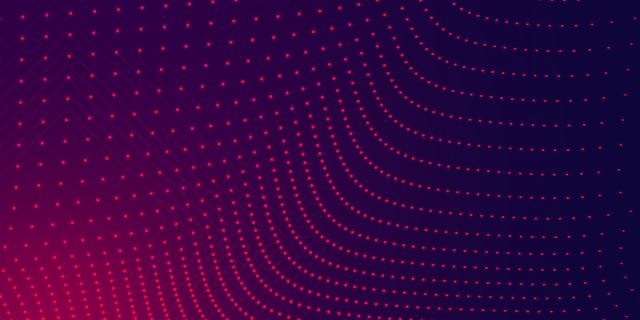
This background is drawn by a Shadertoy shader. Its source:

```glsl
// Glowing red dots on a folded wave mesh over a crimson, purple and navy gradient.

// Smooth version of max(t, 0) with a bend of width w.
float ramp(float t, float w) {
    return 0.5 * (t + sqrt(t * t + w * w));
}

// Mesh coordinates: dots sit where both are whole. Here y runs downward from the top.
vec2 meshCoord(vec2 p) {
    float x = p.x, y = p.y;

    // Dense strands that loosen and shear into wide columns at the upper left
    float strands = 24.0 * (1.344 - x) - 11.8 * ramp(1.198 - 1.25 * y - x, 0.26);

    // Flat arcs that lift toward the right border
    float lift = max(x - 1.67, 0.0);
    float depth = y + 0.35 * lift * lift;
    float low = max(depth - 0.57, 0.0);
    float arcs = 12.8 * (depth - 0.107) + 14.7 * low * low;

    // Rounded join of strands and arcs, wider toward the bottom
    float gap = strands - arcs;
    float u = 0.5 * (strands + arcs + sqrt(gap * gap + 12.0 + 35.0 * y * y));

    // Position along each curve, compressed in the fold and at the lower left
    float v = 14.8 * y + x + 27.0 * ramp(x + 0.95 * y - 1.354, 0.16);
    v += 24.0 * ramp(y - 0.81, 0.05) * (1.0 - smoothstep(0.4, 1.1, x));
    v -= 8.0 * ramp(x - 1.8, 0.1);
    return vec2(u, v);
}

// Offset on the canvas from p to the nearest mesh dot.
vec2 dotOffset(vec2 p) {
    float e = 0.001;
    vec2 m = meshCoord(p);
    mat2 slope = mat2(meshCoord(p + vec2(e, 0.0)) - m,
                      meshCoord(p + vec2(0.0, e)) - m) / e;
    return inverse(slope) * (round(m) - m);
}

vec3 background(vec2 p) {
    vec3 purple = mix(vec3(0.18, 0.0, 0.27), vec3(0.235, 0.0, 0.275),
                      smoothstep(0.0, 0.6, p.y));
    vec3 color = mix(purple, vec3(0.055, 0.02, 0.225), smoothstep(0.4, 2.0, p.x));
    vec2 d = (p - vec2(0.16, 1.05)) * vec2(0.9, 1.0);
    float glow = exp(-dot(d, d) / 0.17);
    return color + vec3(0.32, 0.0, 0.0) * glow;
}

// Faint nested diamonds around the lower left.
float diamondLines(vec2 p, float pixel) {
    float radius = abs(p.x - 0.21) + abs(p.y - 0.77);
    float t = (radius - 0.43) / 0.047;
    float dist = abs(t - round(t)) * 0.047 * 0.707;
    float line = 1.0 - smoothstep(0.0, 0.0015 + pixel, dist);
    float band = smoothstep(0.41, 0.42, radius) * (1.0 - smoothstep(0.5, 1.0, radius));
    return line * band;
}

void mainImage(out vec4 fragColor, in vec2 fragCoord) {
    float pixel = 1.0 / iResolution.y;
    vec2 p = fragCoord * pixel;
    p.y = 1.0 - p.y;

    vec3 color = background(p);
    color = mix(color, vec3(0.65, 0.0, 0.25), 0.2 * diamondLines(p, pixel));

    // Dots: round with a halo at left, small and flattened at right
    float side = smoothstep(0.9, 1.7, p.x);
    vec2 d = dotOffset(p) * vec2(1.0, 1.0 + 0.4 * side);
    float dist = length(d);
    float radius = mix(0.0047, 0.004, side) * (1.0 - 0.25 * smoothstep(1.8, 2.0, p.x));
    float core = 1.0 - smoothstep(radius - 0.8 * pixel, radius + 0.8 * pixel, dist);
    float halo = exp(-dist * dist / 0.00006) * mix(0.35, 0.15, side);
    color = mix(color, vec3(0.75, 0.0, 0.28), halo);
    color = mix(color, vec3(0.98, 0.04, 0.31), core * 0.95);

    fragColor = vec4(color, 1.0);
}
```
